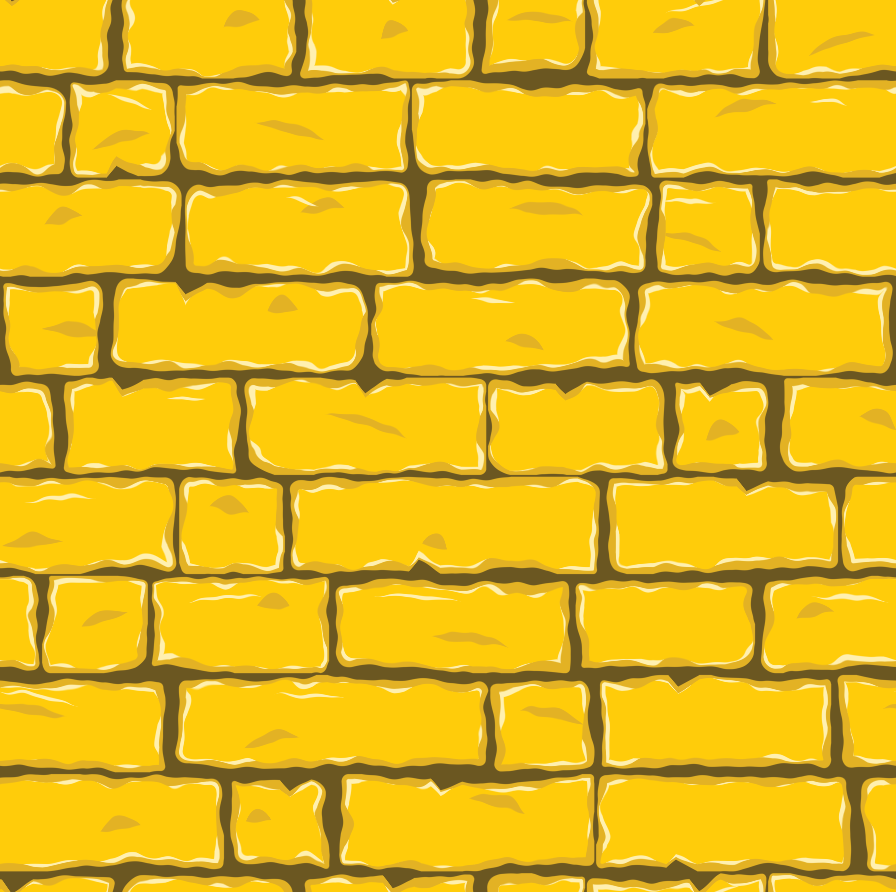
A WebGL 2 fragment shader for this texture:

```glsl
#version 300 es
precision highp float;
uniform vec2 u_resolution;
out vec4 fragColor;

const vec3 MORTAR = vec3(0.42, 0.34, 0.13);
const vec3 BEVEL = vec3(0.89, 0.70, 0.14);
const vec3 FACE = vec3(1.00, 0.80, 0.04);
const vec3 GLINT = vec3(1.00, 0.94, 0.69);

// Lengths are fractions of the canvas width
const float ROWS = 9.0;
const float ROW_SHIFT = 0.089;      // first bed joint below the top
const float HALF_GAP = 0.0047;
const float EDGE_WAVE = 0.011;
const float EDGE_CHIP = 0.005;
const float BEVEL_WIDTH = 0.0072;
const float BEVEL_VARY = 0.011;
const float GLINT_WIDTH = 0.0026;
const float SHORT_WIDTH = 0.12;     // the one short brick in each row
const float LONG_EXTRA = 0.35;      // added share of the long brick
const float NICK_CHANCE = 0.35;

// Per course: start of the short brick, brick count, index of the long brick
const float SHORT_START[9] = float[9](0.534, 0.076, 0.729, 0.0, 0.746, 0.199, 0.046, 0.546, 0.251);
const int BRICKS[9] = int[9](5, 4, 4, 4, 5, 4, 5, 4, 4);
const int LONG_AT[9] = int[9](2, 3, 1, 0, 3, 1, 2, 3, 0);

float hash(vec2 p) {
    return fract(sin(dot(p, vec2(127.1, 311.7))) * 43758.5);
}

float gradientAt(vec2 cell, vec2 offset) {
    float angle = 6.2832 * hash(cell);
    return dot(vec2(cos(angle), sin(angle)), offset);
}

float gradientNoise(vec2 p) {
    vec2 i = floor(p), f = fract(p), u = f * f * (3.0 - 2.0 * f);
    vec2 e = vec2(0.0, 1.0);
    return mix(mix(gradientAt(i, f), gradientAt(i + e.yx, f - e.yx), u.x),
               mix(gradientAt(i + e, f - e), gradientAt(i + e.yy, f - e.yy), u.x), u.y);
}

float cover(float d) {
    float aa = 0.7 / u_resolution.x;
    return smoothstep(-aa, aa, d);
}

// Left side of brick k, measured from the row's short brick
float jointAt(int k, int row) {
    if (k == 0) return 0.0;
    float extra = LONG_AT[row] > 0 ? LONG_EXTRA : 0.0;
    float before = float(k - 1) + (k > LONG_AT[row] ? extra : 0.0);
    return mix(SHORT_WIDTH, 1.0, before / (float(BRICKS[row] - 1) + extra));
}

float roughInset(float t, float lane) {
    float y = lane * 2.0 + 0.5;
    float wave = EDGE_WAVE * gradientNoise(vec2(t * 14.0, y));
    float chip = EDGE_CHIP * gradientNoise(vec2(t * 48.0 + 31.0, y));
    return max(HALF_GAP + wave + chip, 0.001);
}

// Pointed sliver, positive inside
float sliver(vec2 p, vec2 halfSize, float angle) {
    float c = cos(angle), s = sin(angle);
    p = mat2(c, -s, s, c) * p;
    float u = p.x / halfSize.x;
    return halfSize.y * (1.0 - u * u) - abs(p.y + halfSize.y * 0.8 * u * u);
}

void main() {
    vec2 uv = gl_FragCoord.xy / u_resolution;
    float aspect = u_resolution.y / u_resolution.x;

    // Find the course and the brick
    float course = (1.0 - uv.y - ROW_SHIFT) * ROWS + 1.0;
    int row = int(mod(floor(course), ROWS));
    float x = fract(uv.x - SHORT_START[row]);
    int brick = 0;
    for (int k = 1; k < BRICKS[row]; k++) if (x >= jointAt(k, row)) brick = k;
    float left = jointAt(brick, row);
    vec2 size = vec2(jointAt(brick + 1, row) - left, aspect / ROWS);
    vec2 p = vec2(x - left, (1.0 - fract(course)) * size.y);
    float id = float(row * 7 + brick);

    // Four uneven sides, some with a nick
    float lane = id * 4.0;
    vec2 low = p - vec2(roughInset(p.y, lane), roughInset(p.x, lane + 1.0));
    vec2 high = size - p - vec2(roughInset(p.y, lane + 2.0), roughInset(p.x, lane + 3.0));
    float fromNick = p.x - size.x * mix(0.25, 0.75, hash(vec2(id, 3.0)));
    float bite = 0.013 * max(0.0, 1.0 - abs(fromNick) / (fromNick > 0.0 ? 0.024 : 0.011));
    bite *= step(hash(vec2(id, 5.0)), NICK_CHANCE);
    if (hash(vec2(id, 7.0)) < 0.6) high.y -= bite; else low.y -= bite;

    // Outline with a different radius at each corner
    vec2 side = min(low, high), half01 = step(size * 0.5, p);
    float radius = mix(0.004, 0.022, pow(hash(vec2(id, 11.0 + half01.x + 2.0 * half01.y)), 2.0));
    float outer = max(radius, min(side.x, side.y)) - length(max(radius - side, 0.0));
    vec2 grain = p + vec2(id * 1.7, id * 0.9);
    float inner = outer - max(0.0015, BEVEL_WIDTH + BEVEL_VARY * gradientNoise(grain * 27.0));

    vec3 color = mix(MORTAR, BEVEL, cover(outer));
    color = mix(color, FACE, cover(inner));

    // Worn marks on the face: one dull, sometimes one bright
    for (int m = 0; m < 2; m++) {
        vec2 key = vec2(id, 20.0 + 10.0 * float(m));
        float stretch = hash(key);
        vec2 center = size * vec2(mix(0.3, 0.7, hash(key + vec2(0, 1))), m == 0 ? mix(0.35, 0.75, hash(key + vec2(0, 2))) : 0.78);
        vec2 extent = vec2(min(mix(0.014, 0.046, stretch), size.x * 0.3), m == 0 ? mix(0.009, 0.005, stretch) : 0.0022);
        float warp = 0.006 * gradientNoise(grain * 45.0);
        float mark = sliver(p - center + vec2(0.0, warp), extent, 0.7 * (hash(key + vec2(0, 3)) - 0.5));
        float shown = step(hash(key + vec2(0, 4)), m == 0 ? 0.75 : 0.25);
        color = mix(color, m == 0 ? BEVEL : GLINT, cover(mark) * cover(inner) * shown);
    }

    // Broken glints along the bevel, gathered near corners
    float corner = smoothstep(0.055, 0.015, max(side.x, side.y));
    float strength = 3.2 * gradientNoise(grain * 30.0 + 57.0) + 0.75 * corner - 0.1;
    float glint = GLINT_WIDTH * clamp(strength, -1.0, 1.0) - abs(inner);
    color = mix(color, GLINT, cover(glint) * cover(outer - 0.002));

    fragColor = vec4(color, 1.0);
}
```
